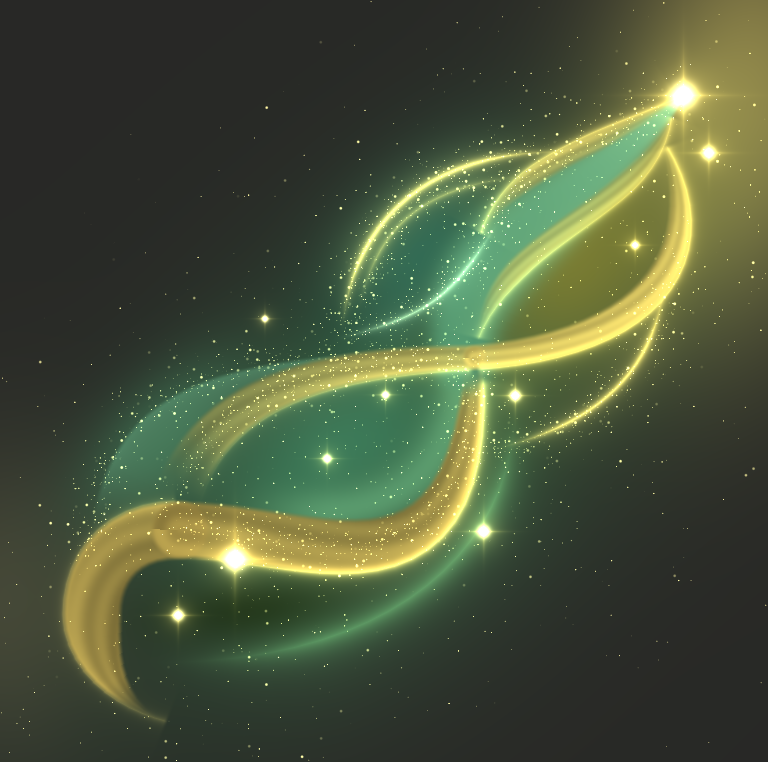
Reproduce this background procedurally as a Shadertoy shader.

```glsl
// Luminous gold and teal ribbons twist diagonally up to a bright star.
// Cubic curves give a signed offset and a position along each ribbon;
// tinted bodies and glowing rims are layered, then dust and stars.

const vec3 GOLD = vec3(.69, .6, .29), PALE = vec3(.85, .77, .38), RIM = vec3(1, .86, .38);

float hash(vec2 p) {
  vec3 q = fract(p.xyx * vec3(.1031, .103, .0973));
  q += dot(q, q.yzx + 33.33);
  return fract((q.x + q.y) * q.z);
}

// Soft rotated ellipse: centre in xy, radii in zw
float blob(vec2 p, vec4 e, float angle) {
  p -= e.xy;
  float c = cos(angle), s = sin(angle);
  p = vec2(c * p.x + s * p.y, c * p.y - s * p.x) / e.zw;
  return exp(-dot(p, p));
}

// Cubic curve: x is the offset, positive on the left; y runs from 0 to 1
vec2 curve(vec2 p, vec4 ab, vec4 cd) {
  vec2 start = ab.xy, best = vec2(9, 0);
  for (float i = 1.; i < 23.; i++) {
    float t = i / 22., u = 1. - t;
    vec2 end = u*u*u * ab.xy + 3.*u*u*t * ab.zw + 3.*u*t*t * cd.xy + t*t*t * cd.zw;
    vec2 e = end - start, q = p - start;
    float h = clamp(dot(q, e) / dot(e, e), 0., 1.), d = length(q - e * h);
    if (d < abs(best.x))
      best = vec2(e.x * q.y < e.y * q.x ? -d : d, (i - 1. + h) / 22.);
    start = end;
  }
  return best;
}

float ends(float t, float fade) {
  return smoothstep(0., fade, t) * smoothstep(0., fade, 1. - t);
}

// Thin glowing line with tapered ends
float strand(vec2 c, float w) {
  float d = abs(c.x) / w;
  return ends(c.y, .3) * (exp(-d) + .2 * exp(-d / 6.));
}

// Translucent band with silky folds and one bright rim
vec3 ribbon(vec3 col, vec2 c, float w, vec3 tint, float alpha, float side, float rim) {
  float v = c.x / max(w, .001), edge = abs(c.x - side * w);
  float body = smoothstep(w + .003, w - .006, abs(c.x)) * smoothstep(0., .02, w);
  float folds = .93 + .07 * sin(v * 7. + c.y * 8.) + .12 * v * side;
  col = mix(col, tint * folds, alpha * body);
  return col + RIM * rim * ends(c.y, .015) * (exp(-edge * 260.) + .25 * exp(-edge * 55.));
}

vec3 star(vec2 q, float size) {
  float r = length(q) / size;
  vec2 k = abs(q) / size;
  float rays = exp(-k.x * 14. - k.y * 2.2) + exp(-k.y * 14. - k.x * 2.2);
  return vec3(1.5, 1.4, 1) * exp(-r * r * 14.) + RIM * (rays * .8 + .5 * exp(-r * 2.4));
}

void mainImage(out vec4 fragColor, in vec2 fragCoord) {
  vec2 p = fragCoord / iResolution.x;

  // Dark ground and broad glows
  vec3 col = vec3(.157, .158, .148);
  col = mix(col, vec3(.19, .34, .22), .85 * blob(p, vec4(.52, .45, .52, .23), .72));
  col = mix(col, vec3(.34, .34, .25), .6 * blob(p, vec4(0, .21, .13, .2), 0.));
  col += vec3(.4, .34, .13) * blob(p, vec4(.97, .86, .17, .29), -.15);
  col = mix(col, vec3(.1, .16, .06), .8 * blob(p, vec4(.33, .2, .12, .04), .1));

  // Mist inside the loops
  col = mix(col, vec3(.16, .42, .35), .85 * blob(p, vec4(.56, .66, .14, .09), .8));
  col = mix(col, vec3(.5, .5, .19), .85 * blob(p, vec4(.75, .64, .17, .1), .75));
  col = mix(col, vec3(.23, .48, .35), .9 * blob(p, vec4(.45, .41, .18, .09), .5));
  col = mix(col, vec3(.26, .47, .34), .8 * blob(p, vec4(.22, .42, .13, .07), .75));

  // Veil, faint outer sweep and bright arcs
  vec2 veil = curve(p, vec4(.117, .289, .143, .497), vec4(.286, .523, .56, .536));
  vec2 under = curve(p, vec4(.18, .13, .52, .12), vec4(.68, .29, .67, .48));
  vec2 arc = curve(p, vec4(.445, .556, .456, .706), vec4(.56, .803, .755, .794));
  vec2 inner = curve(p, vec4(.466, .58, .488, .706), vec4(.56, .751, .69, .764));
  vec2 low = curve(p, vec4(.866, .628, .853, .51), vec4(.781, .439, .638, .406));
  vec2 thread = curve(p, vec4(.43, .549, .573, .582), vec4(.592, .615, .651, .706));
  float fill = smoothstep(.004, -.004, veil.x) * exp(min(veil.x, 0.) * 22.);
  col = mix(col, vec3(.36, .59, .45), .7 * fill * ends(veil.y, .25));
  col += vec3(.16, .3, .18) * strand(under, .016);
  col += RIM * (strand(arc, .0035) + .35 * strand(inner, .004) + .8 * strand(low, .0035));

  // Lower ribbons
  vec2 sweep = curve(p, vec4(.28, .335, .482, .302), vec4(.586, .34, .605, .523));
  vec2 tail = curve(p, vec4(.219, .052, .091, .094), vec4(.078, .302, .234, .302));
  vec2 bowl = curve(p, vec4(.234, .302, .404, .302), vec4(.605, .185, .616, .504));
  float soft = exp(-sweep.x * sweep.x * 920.) * smoothstep(0., .3, sweep.y);
  col = mix(col, vec3(.38, .65, .46), .8 * soft);
  col = ribbon(col, tail, .038 * smoothstep(-.02, .5, tail.y), GOLD, .88, 1., .16);
  col = ribbon(col, bowl, .037 - .024 * pow(bowl.y, 3.), GOLD, .9, -1., .75 * smoothstep(0., .4, bowl.y));

  // Teal stem, its pale edge and the gold crest
  vec2 stem = curve(p, vec4(.602, .517, .592, .667), vec4(.729, .712, .883, .859));
  vec2 pale = curve(p, vec4(.622, .549, .645, .686), vec4(.833, .712, .875, .842));
  vec2 crest = curve(p, vec4(.625, .686, .677, .784), vec4(.781, .797, .885, .866));
  float v = stem.x / (mix(.035, .004, stem.y) + .14 * stem.y * (1. - stem.y));
  col = mix(col, mix(vec3(.31, .59, .44), vec3(.45, .75, .56), stem.y), .9 * exp(-v * v * v * v));
  col = ribbon(col, pale, .014 * sqrt(ends(pale.y, .3)), vec3(.83, .83, .42), .85, -1., .35);
  col = ribbon(col, crest, .013 * sqrt(ends(crest.y, .4)), PALE, .8, 1., .45);
  col += vec3(.45, .51, .39) * strand(thread, .003);

  // Crossing ribbon
  vec2 west = curve(p, vec4(.228, .341, .273, .471), vec4(.391, .521, .618, .527));
  vec2 east = curve(p, vec4(.618, .527, .833, .543), vec4(.931, .647, .865, .803));
  vec3 tint = mix(vec3(.48, .53, .31), PALE, west.y);
  col = ribbon(col, west, .032 - .016 * west.y, tint, .85 * smoothstep(0., .3, west.y), -1., .4 * west.y);
  col = ribbon(col, east, .016 + .009 * east.y - .023 * pow(east.y, 4.), PALE * 1.1, .92, -1., .45);

  // Dust gathers along the strands
  vec4 d = min(abs(vec4(arc.x, low.x, thread.x, west.x)), abs(vec4(veil.x, crest.x, bowl.x, inner.x)));
  float near = min(min(d.x, d.y), min(d.z, d.w));
  float density = .05 * blob(p, vec4(.52, .46, .55, .25), .72) + .35 * exp(-near * 65.);
  for (float i = 0.; i < 3.; i++) {
    vec2 g = p * (85. + 65. * i), cell = floor(g) + i * 57.;
    vec2 spot = .25 + .5 * vec2(hash(cell), hash(cell + 19.));
    float lit = step(hash(cell + 41.), density) * hash(cell + 73.);
    col += vec3(.95, .9, .55) * lit * smoothstep(.23, .04, length(fract(g) - spot));
  }

  // Stars: position and size
  vec3 stars[10] = vec3[10](vec3(.306, .264, .047), vec3(.89, .868, .052), vec3(.923, .793, .026),
    vec3(.63, .3, .026), vec3(.232, .191, .024), vec3(.671, .477, .022), vec3(.426, .395, .017),
    vec3(.502, .478, .015), vec3(.345, .577, .013), vec3(.827, .673, .016));
  for (int i = 0; i < 10; i++) col += star(p - stars[i].xy, stars[i].z);

  fragColor = vec4(clamp(col, 0., 1.), 1);
}
```
